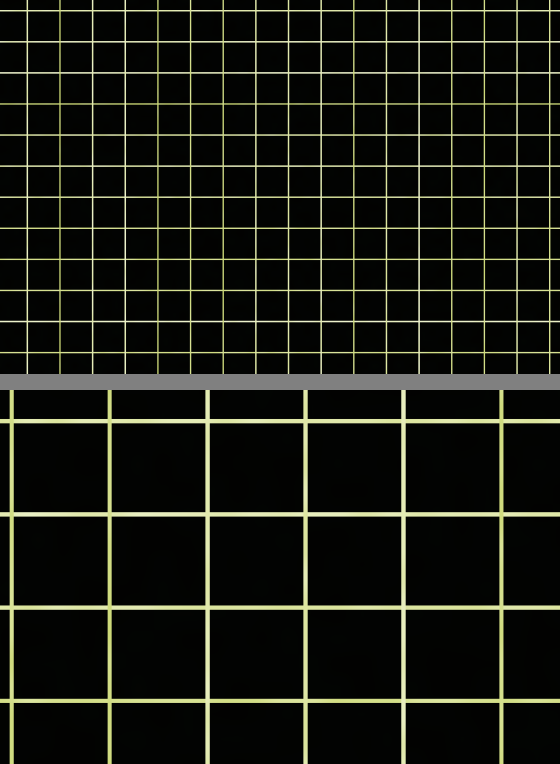
Top, the full canvas; bottom, a detail of the centre.
Give the GLSL for this pattern, as a WebGL 2 fragment shader.

```glsl
#version 300 es
precision highp float;

uniform vec2 u_resolution;
out vec4 outColor;

// Grid layout, as fractions of the canvas width and height
const vec2 PITCH = vec2(0.0583, 0.0831);
const vec2 FIRST_LINE = vec2(0.0488, 0.0572);

// Line width, as a fraction of the canvas height
const float LINE_WIDTH = 0.0038;
const float WIDTH_VARIATION = 0.16;

const vec3 BACKGROUND = vec3(0.006, 0.008, 0.005);
const vec3 PALE_LINE = vec3(0.93, 0.95, 0.80);
const vec3 LIME_LINE = vec3(0.80, 0.85, 0.46);

const float TINT_CELLS = 40.0;     // tint changes along one line
const float TINT_WANDER = 0.35;
const float MURK_CELLS = 45.0;     // faint blotches in the dark
const float MURK_STRENGTH = 0.010;

float hash(vec2 p) {
    vec3 q = fract(vec3(p.xyx) * 0.1031);
    q += dot(q, q.yzx + 33.33);
    return fract((q.x + q.y) * q.z);
}

float valueNoise(vec2 p) {
    vec2 cell = floor(p);
    vec2 f = fract(p);
    f = f * f * (3.0 - 2.0 * f);
    float low = mix(hash(cell), hash(cell + vec2(1.0, 0.0)), f.x);
    float high = mix(hash(cell + vec2(0.0, 1.0)), hash(cell + 1.0), f.x);
    return mix(low, high, f.y);
}

// Share of a pixel covered by a band centred on zero
float bandCoverage(float offset, float width, float pixel) {
    float upper = min(offset + 0.5 * pixel, 0.5 * width);
    float lower = max(offset - 0.5 * pixel, -0.5 * width);
    return max(upper - lower, 0.0) / pixel;
}

// One family of parallel lines: rgb is the tint, a is the coverage
vec4 lineFamily(float across, float along, float first, float pitch,
                float scale, float pixel, float seed) {
    float index = floor((across - first) / pitch + 0.5);
    float offset = (across - first - index * pitch) * scale;
    float lineRandom = hash(vec2(index + 20.0, seed));
    float width = LINE_WIDTH * (1.0 + WIDTH_VARIATION * (lineRandom - 0.5));

    float wander = valueNoise(vec2(along * TINT_CELLS, index + 20.0 + seed)) - 0.5;
    float tint = clamp(lineRandom + TINT_WANDER * wander, 0.0, 1.0);
    return vec4(mix(LIME_LINE, PALE_LINE, tint), bandCoverage(offset, width, pixel));
}

void main() {
    vec2 uv = gl_FragCoord.xy / u_resolution;
    float aspect = u_resolution.x / u_resolution.y;
    float pixel = 1.0 / u_resolution.y;

    vec4 vertical = lineFamily(uv.x, uv.y, FIRST_LINE.x, PITCH.x, aspect, pixel, 3.0);
    vec4 horizontal = lineFamily(uv.y, uv.x * aspect, FIRST_LINE.y, PITCH.y, 1.0, pixel, 71.0);

    // Near-black ground with a faint green unevenness
    float murk = valueNoise(uv * vec2(aspect, 1.0) * MURK_CELLS);
    vec3 color = BACKGROUND + MURK_STRENGTH * murk * vec3(0.4, 0.7, 0.2);

    color = mix(color, horizontal.rgb, horizontal.a);
    color = mix(color, vertical.rgb, vertical.a);
    outColor = vec4(color, 1.0);
}
```
